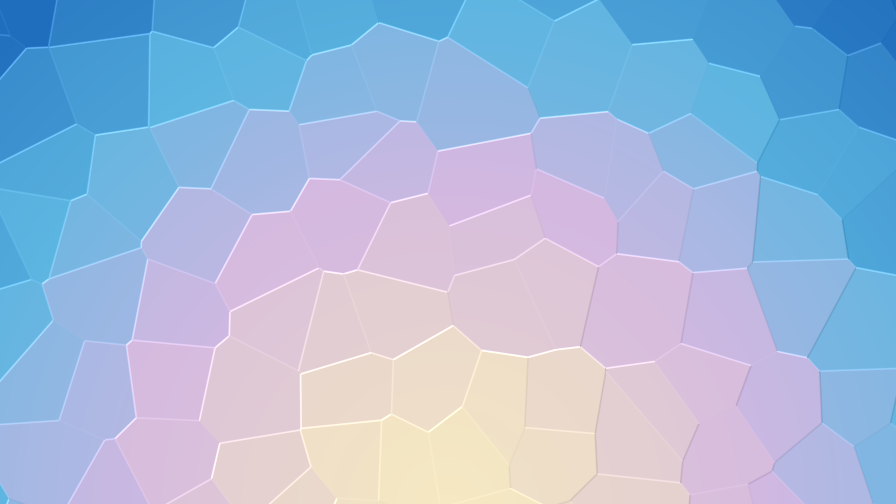
Give the GLSL for this background, as a WebGL 2 fragment shader.

```glsl
#version 300 es
precision highp float;
// Faceted pastel sunrise: Voronoi cells tinted by distance from a glow at the bottom centre.

#define CELLS 6.6          // cells per canvas height
#define JITTER 0.82        // irregularity of the cell sites
#define TONE_JITTER 0.035  // random shift of each cell along the gradient
#define INNER_BLEND 0.16   // smooth gradient left inside each cell
#define RIM_WIDTH 0.0032   // bevel width in canvas heights
#define RIM_GAIN 1.3       // strength of lit and shaded bevels
#define SEAM_GAIN 0.018    // faint light on every seam
#define GLOW_CENTER vec2(0.0, -0.01)
#define LIGHT_DIR vec2(-0.6, 0.8)

uniform vec2 u_resolution;
out vec4 fragColor;

const int STOPS = 7;
const float stopRadius[STOPS] = float[](0.04, 0.2, 0.4, 0.64, 0.77, 0.97, 1.32);
const vec3 stopColor[STOPS] = vec3[](
    vec3(0.98, 0.94, 0.74),   // cream
    vec3(0.94, 0.88, 0.78),   // sand
    vec3(0.89, 0.81, 0.82),   // blush
    vec3(0.83, 0.72, 0.88),   // orchid
    vec3(0.66, 0.72, 0.89),   // periwinkle
    vec3(0.36, 0.71, 0.88),   // sky
    vec3(0.12, 0.43, 0.74));  // deep blue

vec2 hash22(vec2 p) {
    vec3 q = fract(p.xyx * vec3(0.1031, 0.1030, 0.0973));
    q += dot(q, q.yzx + 33.33);
    return fract((q.xx + q.yz) * q.zy);
}

vec3 gradient(float radius) {
    vec3 color = stopColor[0];
    for (int i = 1; i < STOPS; i++) {
        float t = (radius - stopRadius[i - 1]) / (stopRadius[i] - stopRadius[i - 1]);
        color = mix(color, stopColor[i], clamp(t, 0.0, 1.0));
    }
    return color;
}

vec2 cellSite(vec2 id) {
    return id + 0.5 + JITTER * (hash22(id + 57.0) - 0.5);
}

// Position along the gradient for the cell at this site
float cellTone(vec2 site) {
    float variation = hash22(floor(site) + 91.0).x - 0.5;
    return length(site / CELLS - GLOW_CENTER) + TONE_JITTER * variation;
}

void main() {
    vec2 p = (gl_FragCoord.xy - vec2(0.5 * u_resolution.x, 0.0)) / u_resolution.y;
    float pixel = 1.0 / u_resolution.y;
    vec2 g = p * CELLS;
    vec2 base = floor(g);

    // Nearest site
    vec2 site = g;
    float nearest = 1e5;
    for (int y = -2; y <= 2; y++) {
        for (int x = -2; x <= 2; x++) {
            vec2 s = cellSite(base + vec2(x, y));
            float d = dot(s - g, s - g);
            if (d < nearest) { nearest = d; site = s; }
        }
    }

    // Closest seam and the cell across it
    vec2 other = site;
    float edge = 1e5;
    for (int y = -2; y <= 2; y++) {
        for (int x = -2; x <= 2; x++) {
            vec2 s = cellSite(base + vec2(x, y));
            vec2 across = s - site;
            if (dot(across, across) < 1e-5) continue;
            float d = dot(0.5 * (s + site) - g, normalize(across));
            if (d < edge) { edge = d; other = s; }
        }
    }
    edge /= CELLS;

    // Flat facets with a little of the continuous gradient
    float radius = length(p - GLOW_CENTER);
    float tone = cellTone(site);
    float otherTone = cellTone(other);
    vec3 color = gradient(mix(tone, radius, INNER_BLEND));
    vec3 otherColor = gradient(mix(otherTone, radius, INNER_BLEND));
    color = mix(otherColor, color, 0.5 + 0.5 * smoothstep(0.0, 0.7 * pixel, edge));

    // Bevels: inner cells stand higher and catch light from the upper left
    float facing = dot(normalize(other - site), LIGHT_DIR);
    float relief = clamp((otherTone - tone) * facing, -0.08, 0.14);
    float rim = 1.0 - smoothstep(0.0, max(RIM_WIDTH, pixel), edge);
    color += rim * (RIM_GAIN * relief + SEAM_GAIN);

    fragColor = vec4(clamp(color, 0.0, 1.0), 1.0);
}
```
